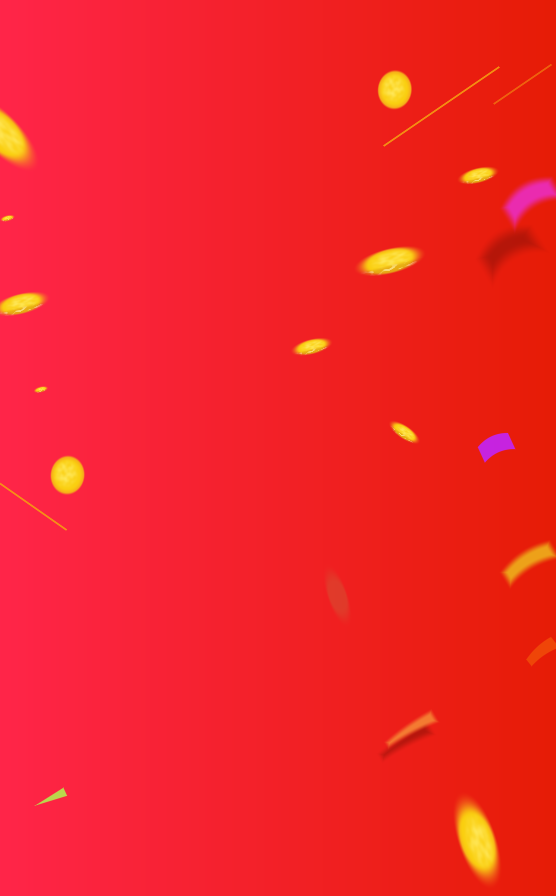
A Shadertoy shader for this background:

```glsl
// Festive red backdrop: a smooth horizontal gradient with gold coins, bent
// confetti strips and thin streaks falling along both sides. Coins are soft
// ellipses, strips are bent boxes; all are laid out by loops. Unit: canvas width.

#define LEFT_RED    vec3(1.00, 0.145, 0.285)
#define RIGHT_RED   vec3(0.902, 0.108, 0.020)
#define COIN_RIM    vec3(0.96, 0.62, 0.12)
#define COIN_GOLD   vec3(0.98, 0.81, 0.06)
#define COIN_SHINE  vec3(1.00, 0.91, 0.36)
#define STREAK_GOLD vec3(0.96, 0.60, 0.07)
#define SHADOW_RED  vec3(0.60, 0.07, 0.03)
#define COIN_COUNT  11
#define STRIP_COUNT 6
#define STREAK_HALF_WIDTH 0.0016
#define TILT        0.24
#define RELIEF      0.35

vec2 rotate(vec2 p, float angle) {
    float c = cos(angle), s = sin(angle);
    return vec2(c * p.x + s * p.y, c * p.y - s * p.x);
}

vec2 hashGradient(vec2 cell) {
    float angle = 6.2832 * fract(sin(dot(cell, vec2(127.1, 311.7))) * 4375.5);
    return vec2(cos(angle), sin(angle));
}

float gradientNoise(vec2 p) {
    vec2 i = floor(p), f = p - i, u = f * f * (3.0 - 2.0 * f), e = vec2(1, 0);
    float a = dot(hashGradient(i), f);
    float b = dot(hashGradient(i + e.xy), f - e.xy);
    float c = dot(hashGradient(i + e.yx), f - e.yx);
    float d = dot(hashGradient(i + e.xx), f - e.xx);
    return mix(mix(a, b, u.x), mix(c, d, u.x), u.y);
}

// Ellipse coverage, with extra blur toward the ends of its long axis
float ellipseMask(vec2 q, vec2 size, float blur, float pixel) {
    vec2 n = q / size;
    float r = length(n);
    float along = n.x * n.x / max(r * r, 1e-4);
    float soft = mix(max(blur * 0.35, pixel / size.y), blur, along);
    return 1.0 - smoothstep(1.0 - soft, 1.0 + soft, r);
}

vec3 coinColor(vec2 n, float flatness) {
    float r = length(n);
    float grain = gradientNoise(n * 4.0 + 7.3);
    vec3 color = mix(COIN_GOLD, COIN_RIM, smoothstep(0.70, 1.10, r));
    // Struck face, then the glinting lower edge of a tilted coin
    float face = 1.0 - smoothstep(0.35, 0.85, length(n - vec2(0.05, 0.1)));
    color = mix(color, COIN_SHINE, face * clamp(0.55 + RELIEF * 2.0 * grain, 0.0, 1.0));
    float edge = smoothstep(0.25, 0.6, -n.y) * flatness;
    color = mix(color, vec3(0.86, 0.60, 0.08), edge * 0.6);
    float glint = edge * smoothstep(0.05, 0.3, grain);
    return mix(color, vec3(1.0, 0.93, 0.62), glint * 0.7);
}

// Strip bent into an arch, narrowing toward its left end by taper
float stripMask(vec2 q, vec2 size, float bend, float taper, float soft) {
    q.y += bend * q.x * q.x / size.x;
    float halfWidth = size.y * mix(1.0, clamp(0.5 + 0.5 * q.x / size.x, 0.0, 1.0), taper);
    float d = max(abs(q.x) - size.x, abs(q.y) - halfWidth);
    return 1.0 - smoothstep(-soft, soft, d);
}

void mainImage(out vec4 fragColor, in vec2 fragCoord) {
    vec2 p = fragCoord / iResolution.x;
    float pixel = 1.0 / iResolution.x;
    vec3 color = mix(LEFT_RED, RIGHT_RED, p.x);

    // Thin streaks: two rising on the right, one descending on the left
    for (int i = 0; i < 3; i++) {
        float k = float(i), left = step(1.5, k);
        vec2 center = mix(vec2(0.794 + 0.146 * k, 1.42 + 0.04 * k), vec2(0.06, 0.70), left);
        float halfLength = 0.126 * (1.0 - 0.5 * min(k, 1.0)) + 0.01 * left;
        vec2 q = rotate(p - center, mix(0.6, -0.61, left));
        float d = max(abs(q.x) - halfLength, abs(q.y) - STREAK_HALF_WIDTH);
        float opacity = k == 1.0 ? 0.55 : 0.9;
        color = mix(color, STREAK_GOLD, opacity * (1.0 - smoothstep(-0.5, 0.5, d / pixel)));
    }

    // Confetti: even strips are out of focus, odd ones are crisp
    vec3 paper[STRIP_COUNT] = vec3[STRIP_COUNT](
        vec3(0.92, 0.17, 0.72), vec3(0.77, 0.14, 0.92), vec3(0.93, 0.66, 0.10),
        vec3(0.94, 0.28, 0.03), vec3(0.96, 0.50, 0.20), vec3(0.72, 0.88, 0.30));
    for (int i = 0; i < STRIP_COUNT; i++) {
        float k = float(i), t = k / 5.0, crisp = mod(k, 2.0), sway = sin(4.7 * k);
        vec2 center = vec2(0.95 - 0.80 * pow(t, 6.0) + 0.06 * sway,
                           mix(1.26, 0.175, pow(t, 0.55)));
        vec2 size = vec2(mix(0.048, 0.030, crisp), mix(0.018, 0.008, t));
        float soft = mix(size.y * 0.55, pixel * 0.7, crisp);
        float angle = 0.55 + 0.12 * sway, bend = 0.3 * (1.0 - t), taper = t * t;
        if (i % 4 == 0) {
            vec2 drop = vec2(-0.04, -0.09) * (1.0 - 0.19 * k);
            vec2 s = rotate(p - center - drop, angle);
            color = mix(color, SHADOW_RED, 0.65 * stripMask(s, size, bend, taper, soft * 1.5));
        }
        vec2 q = rotate(p - center, angle);
        color = mix(color, paper[i], 0.95 * stripMask(q, size, bend, taper, soft));
    }

    // Faint distant flake
    vec2 flake = rotate(p - vec2(0.607, 0.54), -1.25);
    color = mix(color, vec3(0.84, 0.30, 0.19), 0.6 * ellipseMask(flake, vec2(0.042, 0.016), 0.45, pixel));

    // Coins alternate sides on the way down; every ninth is round or large
    for (int i = 0; i < COIN_COUNT; i++) {
        float k = float(i), left = mod(k, 2.0), quarter = 1.5708 * k;
        vec2 center = vec2(mix(0.71 + 0.15 * sin(0.8 * k), 0.0015 * k * k, left),
                           1.45 - 0.077 * k - 0.58 * step(9.5, k));
        float reach = mix(0.042 + 0.011 * cos(quarter), 0.027 + 0.016 * sin(quarter), left);
        reach *= 1.0 - 0.5 * step(7.5, k);
        vec2 size = reach * vec2(1.0, 0.40);
        float angle = k == 8.0 ? -0.6 : TILT, blur = 0.28, flatness = 1.0;
        if (i % 9 == 0) { size = vec2(0.034, 0.030); angle = 1.45; blur = 0.08; flatness = 0.0; }
        if (i % 9 == 1) { size = vec2(0.069, 0.031); angle = mix(-1.25, -0.8, left); blur = 0.35; flatness = 0.0; }
        vec2 q = rotate(p - center, angle);
        color = mix(color, coinColor(q / size, flatness), ellipseMask(q, size, blur, pixel));
    }
    fragColor = vec4(color, 1.0);
}
```
